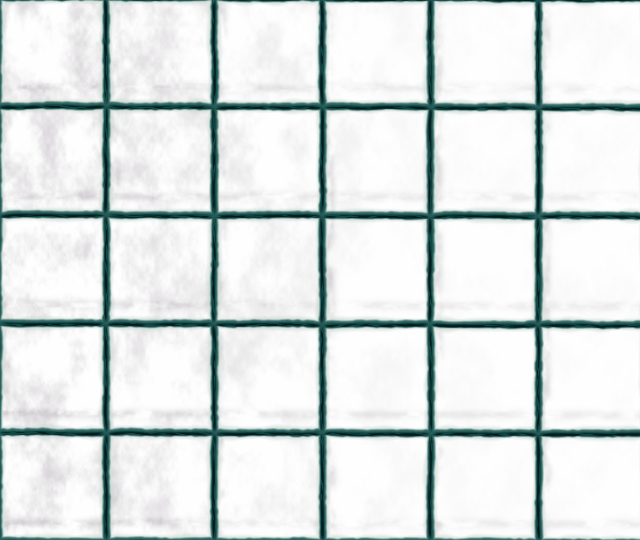
Give the GLSL for this pattern, as a WebGL 2 fragment shader.

```glsl
#version 300 es
precision highp float;

#define REPEATS vec2(5.92, 4.965)
#define OFFSET vec2(0.016, 0.015)
#define TILT 0.014
#define WOBBLE 0.012
#define LINE_WIDTH 0.033
#define CORE_WIDTH 0.019
#define HALO_WIDTH 0.078
#define CORE_SHIFT vec2(-0.003, -0.008)
#define SMEAR_HEIGHT 0.17
#define SMEAR_AMOUNT 0.6
#define DIRT_AMOUNT 0.75

uniform vec2 u_resolution;
out vec4 fragColor;

const vec3 PAPER = vec3(0.996, 0.996, 0.996);
const vec3 STAIN = vec3(0.80, 0.785, 0.80);
const vec3 HALO  = vec3(0.79, 0.85, 0.82);
const vec3 TEAL  = vec3(0.19, 0.41, 0.39);
const vec3 DEEP  = vec3(0.04, 0.24, 0.24);
const vec3 INK   = vec3(0.005, 0.085, 0.095);

float hash(vec2 p) {
    return fract(sin(dot(p, vec2(127.1, 311.7))) * 43758.5453);
}

float noise(vec2 p) {
    vec2 i = floor(p), f = fract(p);
    f = f * f * (3.0 - 2.0 * f);
    return mix(mix(hash(i), hash(i + vec2(1, 0)), f.x),
               mix(hash(i + vec2(0, 1)), hash(i + vec2(1, 1)), f.x), f.y);
}

float fbm(vec2 p) {
    float sum = 0.0, amp = 0.5;
    for (int i = 0; i < 4; i++) {
        sum += amp * noise(p);
        p = p * 2.03 + 17.3;
        amp *= 0.5;
    }
    return sum;
}

// Soft strip: one inside, zero beyond the outer distance
float strip(float d, float inner, float outer) {
    return 1.0 - smoothstep(inner, outer, abs(d));
}

// Bell curve around zero
float bell(float d, float width) {
    return exp(-d * d / (width * width));
}

// Halo, body, core and ink coverage of one line
vec4 lineLayers(float d, float along, float shift, float seed) {
    float ragged = (noise(vec2(along * 22.0, seed)) - 0.5) * 0.010;
    float fibre = noise(vec2(along * 16.0 + d * 60.0, d * 90.0 + seed));
    float spread = HALO_WIDTH * (0.75 + 0.5 * noise(vec2(along * 7.0, seed + 5.0)));
    float halo = strip(d, LINE_WIDTH * 0.7, spread);
    float body = strip(d, LINE_WIDTH - 0.014 + ragged, LINE_WIDTH + 0.013 + ragged);
    float core = strip(d - shift, CORE_WIDTH - 0.010, CORE_WIDTH + 0.009 + ragged);
    float ink = strip(d - shift * 1.5, 0.002, 0.019) * smoothstep(0.15, 0.6, fibre);
    return vec4(halo, body, core * (0.75 + 0.25 * fibre), ink);
}

void main() {
    vec2 uv = gl_FragCoord.xy / u_resolution;
    vec2 cell = uv * REPEATS + OFFSET;
    cell.y += TILT * (uv.x - 0.5);

    // Hand-drawn wander of the grid
    vec2 wander = vec2(noise(cell * vec2(1.0, 5.0)), noise(cell * vec2(5.0, 1.0) + 40.0));
    vec2 g = cell + (wander - 0.5) * WOBBLE;
    vec2 id = round(g);
    vec2 d = g - id;

    // Paper dirt, heavier towards the left
    float cloud = fbm(cell * vec2(4.0, 3.0));
    float grain = fbm(cell * vec2(26.0, 16.0) + 9.0);
    float leftness = 1.0 - smoothstep(0.0, 0.75, uv.x);
    float dirt = smoothstep(0.35, 0.8, cloud * 0.75 + grain * 0.25) * (0.12 + 0.88 * leftness);

    // Faint smear above each row line and to the right of each column line
    float patches = smoothstep(0.22, 0.7, fbm(cell * vec2(6.0, 12.0) + 31.0));
    float rowSmear = bell(d.y - SMEAR_HEIGHT, 0.045) * patches;
    float sidePatches = smoothstep(0.35, 0.75, fbm(cell * vec2(8.0, 5.0) + 73.0));
    float sideSmear = bell(d.x - 0.07, 0.045) * sidePatches;
    float smear = rowSmear * (0.55 + 0.45 * leftness) + sideSmear;

    vec3 color = mix(PAPER, STAIN, clamp(dirt * DIRT_AMOUNT + smear * SMEAR_AMOUNT, 0.0, 0.85));

    // Grid lines, with the dark core washed out at crossings
    vec4 column = lineLayers(d.x, g.y, CORE_SHIFT.x, id.x * 7.0 + 3.0);
    vec4 row = lineLayers(d.y, g.x, CORE_SHIFT.y, id.y * 7.0 + 60.0);
    vec4 grid = max(column, row);
    float crossing = bell(length(d), 0.045);
    grid.zw *= 1.0 - vec2(0.75, 0.95) * crossing;

    color = mix(color, HALO, grid.x * 0.85);
    color = mix(color, TEAL, grid.y);
    color = mix(color, DEEP, grid.z);
    color = mix(color, INK, grid.w * 0.9);
    fragColor = vec4(color, 1.0);
}
```
